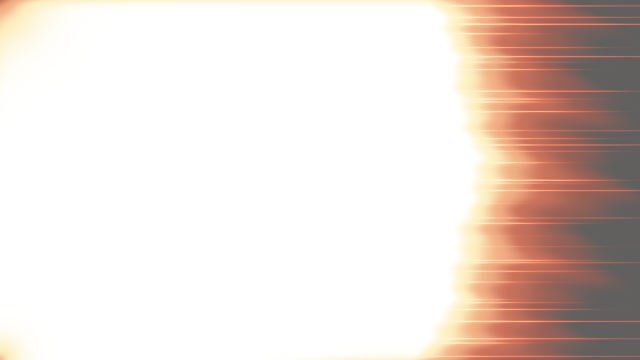
A Shadertoy shader for this background:

```glsl
const vec3 WHITE  = vec3(1.0);
const vec3 CREAM  = vec3(0.99, 0.94, 0.76);
const vec3 ORANGE = vec3(0.95, 0.69, 0.52);
const vec3 RED    = vec3(0.80, 0.45, 0.36);
const vec3 BROWN  = vec3(0.60, 0.38, 0.34);
const vec3 GRAY   = vec3(0.38, 0.375, 0.37);
const vec3 EMBER  = vec3(0.24, 0.05, 0.02);

const float TAU          = 6.2831853;
const float EDGE_X       = 0.735;  // furthest reach of the white core
const float EDGE_Y       = 0.53;   // height of that reach
const float EDGE_BEND    = 0.30;
const float EDGE_RIPPLE  = 0.008;
const int   STREAKS      = 36;
const float CLUSTERS     = 9.0;    // bunches of streaks over the height
const float CLUSTER_PULL = 0.6;
const float STREAK_WIDTH = 0.0022;
const float GLOW_WIDTH   = 0.009;

float hash(float n) {
    return fract(sin(n * 12.9898 + 4.1) * 43758.5453);
}

// Colour of the flame as it cools away from the core
vec3 heatRamp(float d) {
    vec3 c = mix(WHITE, CREAM, smoothstep(-0.008, 0.022, d));
    c = mix(c, ORANGE, smoothstep(0.018, 0.055, d));
    c = mix(c, RED, smoothstep(0.050, 0.098, d));
    c = mix(c, BROWN, smoothstep(0.085, 0.165, d));
    return mix(c, GRAY, smoothstep(0.145, 0.245, d));
}

// Right border of the white core
float coreEdge(float y) {
    float h = y - EDGE_Y;
    float ripple = cos(TAU * h / 0.4) + 0.5 * sin(y * 47.0) + 0.35 * sin(y * 113.0 + 1.0);
    return EDGE_X - EDGE_BEND * h * h + EDGE_RIPPLE * ripple;
}

// Sum of thin horizontal lines with a soft halo, gathered in bunches
float streakField(vec2 uv) {
    float width = max(STREAK_WIDTH, 0.65 / iResolution.y);
    float sum = 0.0;
    for (int i = 0; i < STREAKS; i++) {
        float id = float(i);
        float y = (id + 0.15 + 0.7 * hash(id)) / float(STREAKS);
        float wave = TAU * CLUSTERS;
        y -= CLUSTER_PULL * sin(wave * (y - 0.05)) / wave;
        float strength = mix(0.35, 1.0, hash(id + 51.0));
        strength *= 1.0 - 0.8 * exp(-pow((y - 0.335) / 0.035, 2.0));
        float reach = mix(0.82, 1.25, hash(id + 97.0));
        float fade = 1.0 - smoothstep(reach - 0.16, reach + 0.04, uv.x);
        float dy = abs(uv.y - y);
        float line = exp(-pow(dy / width, 2.0));
        float halo = 0.3 * exp(-dy / GLOW_WIDTH) * (1.0 - smoothstep(0.72, 0.93, uv.x));
        sum += strength * fade * (line + halo);
    }
    return min(sum, 1.0);
}

// Warm rim along the top, the bottom and the left corners
float rimCooling(vec2 uv, float aspect) {
    vec2 p = vec2(uv.x * aspect, uv.y);
    float topCorner = 0.075 * exp(-length(p - vec2(0.0, 1.0)) / 0.075);
    float lowCorner = 0.055 * exp(-length(p) / 0.045);
    float top = 0.022 * exp(-(1.0 - uv.y) / 0.014);
    float low = 0.024 * exp(-uv.y / 0.014) * smoothstep(0.35, 0.62, uv.x);
    float left = 0.010 * exp(-p.x / 0.025) * smoothstep(0.55, 0.95, uv.y);
    return topCorner + lowCorner + top + low + left;
}

void mainImage(out vec4 fragColor, in vec2 fragCoord) {
    vec2 uv = fragCoord / iResolution.xy;
    float aspect = iResolution.x / iResolution.y;

    // Cooling to the right, in slanted wisps
    float d = uv.x - coreEdge(uv.y);
    float slant = uv.y + 0.4 * (uv.x - 0.85);
    float wisps = cos(TAU * (slant - 0.5) / 0.23) + 0.4 * sin(slant * 71.0 + uv.x * 9.0);
    float outside = max(d, 0.0);
    d -= 0.13 * outside * wisps;

    // Streaks carry heat outwards
    float streak = streakField(uv) * smoothstep(-0.03, 0.04, d);
    d -= 0.52 * streak * max(d, 0.0);

    // Rim warmth only shows within the core
    float rim = rimCooling(uv, aspect) * (1.0 - smoothstep(0.0, 0.08, outside));
    d = max(d, -0.008) + rim;

    vec3 color = heatRamp(d);
    color += EMBER * streak * smoothstep(0.05, 0.16, outside);
    fragColor = vec4(clamp(color, 0.0, 1.0), 1.0);
}
```
